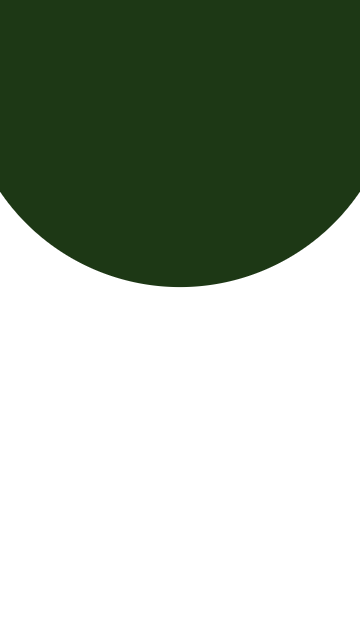
This background is drawn by a Shadertoy shader. Its source:

```glsl
// A large dark green disc hangs from the top of a white canvas, cropped by
// the left, right and top edges. It is one circle distance function,
// measured in canvas widths, with a smooth edge one pixel wide.

const vec3  PAPER_WHITE  = vec3(1.0);
const vec3  FOREST_GREEN = vec3(0.115, 0.218, 0.083);
const float DISC_RADIUS  = 0.604;  // in canvas widths
const float DISC_DROP    = 0.1935; // centre below the top edge, in canvas widths

float circleDistance(vec2 point, vec2 centre, float radius) {
    return length(point - centre) - radius;
}

void mainImage(out vec4 fragColor, in vec2 fragCoord) {
    // Canvas widths, origin at the lower left
    vec2 point = fragCoord / iResolution.x;
    float canvasTop = iResolution.y / iResolution.x;
    float pixel = 1.0 / iResolution.x;

    // Disc coverage
    vec2 centre = vec2(0.5, canvasTop - DISC_DROP);
    float distanceToEdge = circleDistance(point, centre, DISC_RADIUS);
    float coverage = clamp(0.5 - distanceToEdge / pixel, 0.0, 1.0);

    fragColor = vec4(mix(PAPER_WHITE, FOREST_GREEN, coverage), 1.0);
}
```
